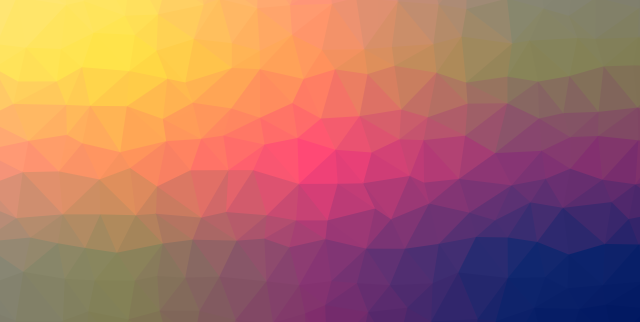
Reproduce this background procedurally as a Shadertoy shader.

```glsl
// Low-poly mesh of flat triangles, shaded from yellow through pink to navy.

#define CELL 0.1062                // mesh spacing, in canvas heights
#define PHASE vec2(0.0725, 0.021)  // mesh offset from the top left corner
#define JITTER 0.3                 // vertex displacement, in cells
#define YELLOW_STOP 0.2
#define PINK_STOP 0.5
#define NAVY_STOP 0.81
#define PALE_YELLOW vec3(1.00, 0.90, 0.47)
#define YELLOW vec3(1.00, 0.89, 0.25)
#define PINK vec3(1.00, 0.26, 0.47)
#define NAVY vec3(0.07, 0.16, 0.44)
#define DEEP_NAVY vec3(0.00, 0.09, 0.38)

vec2 hash22(vec2 p) {
    vec3 q = fract(p.xyx * vec3(0.1031, 0.1030, 0.0973));
    q += dot(q, q.yzx + 33.33);
    return fract((q.xx + q.yz) * q.zy);
}

// Jittered mesh vertex, in cell units
vec2 meshVertex(vec2 id) {
    return id + JITTER * (2.0 * hash22(id + 47.0) - 1.0);
}

// Five-stop colour ramp
vec3 ramp(float t) {
    vec3 c = mix(PALE_YELLOW, YELLOW, clamp(t / YELLOW_STOP, 0.0, 1.0));
    c = mix(c, PINK, clamp((t - YELLOW_STOP) / (PINK_STOP - YELLOW_STOP), 0.0, 1.0));
    c = mix(c, NAVY, clamp((t - PINK_STOP) / (NAVY_STOP - PINK_STOP), 0.0, 1.0));
    return mix(c, DEEP_NAVY, clamp((t - NAVY_STOP) / (1.0 - NAVY_STOP), 0.0, 1.0));
}

// Average of one ramp across and one ramp down the canvas
vec3 gradientColor(vec2 meshPos) {
    vec2 pos = meshPos * CELL + PHASE;
    pos.x *= iResolution.y / iResolution.x;
    return 0.5 * (ramp(pos.x) + ramp(pos.y));
}

// Signed distance to the line a-b, positive on its inner side
float edgeDistance(vec2 p, vec2 a, vec2 b) {
    vec2 e = b - a;
    return dot(p - a, vec2(-e.y, e.x)) / length(e);
}

// Facet colour in rgb and antialiased coverage in a, premultiplied
vec4 facet(vec2 p, vec2 a, vec2 b, vec2 c, float pixel) {
    float d = min(edgeDistance(p, a, b),
                  min(edgeDistance(p, b, c), edgeDistance(p, c, a)));
    float coverage = clamp(0.5 + d / pixel, 0.0, 1.0);
    return coverage * vec4(gradientColor((a + b + c) / 3.0), 1.0);
}

void mainImage(out vec4 fragColor, in vec2 fragCoord) {
    // Mesh space, with y running down from the top edge
    vec2 canvas = vec2(fragCoord.x, iResolution.y - fragCoord.y) / iResolution.y;
    vec2 p = (canvas - PHASE) / CELL;
    float pixel = 1.0 / (CELL * iResolution.y);
    vec2 cell = floor(p);

    // A faint base fills any sliver left between facets
    vec4 sum = 0.001 * vec4(gradientColor(p), 1.0);
    for (int j = -1; j <= 1; j++) {
        for (int i = -1; i <= 1; i++) {
            vec2 id = cell + vec2(i, j);
            vec2 a = meshVertex(id);
            vec2 b = meshVertex(id + vec2(1, 0));
            vec2 c = meshVertex(id + vec2(1, 1));
            vec2 d = meshVertex(id + vec2(0, 1));

            // Split each quad along its shorter diagonal
            if (distance(a, c) < distance(b, d)) {
                sum += facet(p, a, b, c, pixel) + facet(p, a, c, d, pixel);
            } else {
                sum += facet(p, a, b, d, pixel) + facet(p, b, c, d, pixel);
            }
        }
    }
    fragColor = vec4(sum.rgb / sum.a, 1.0);
}
```
